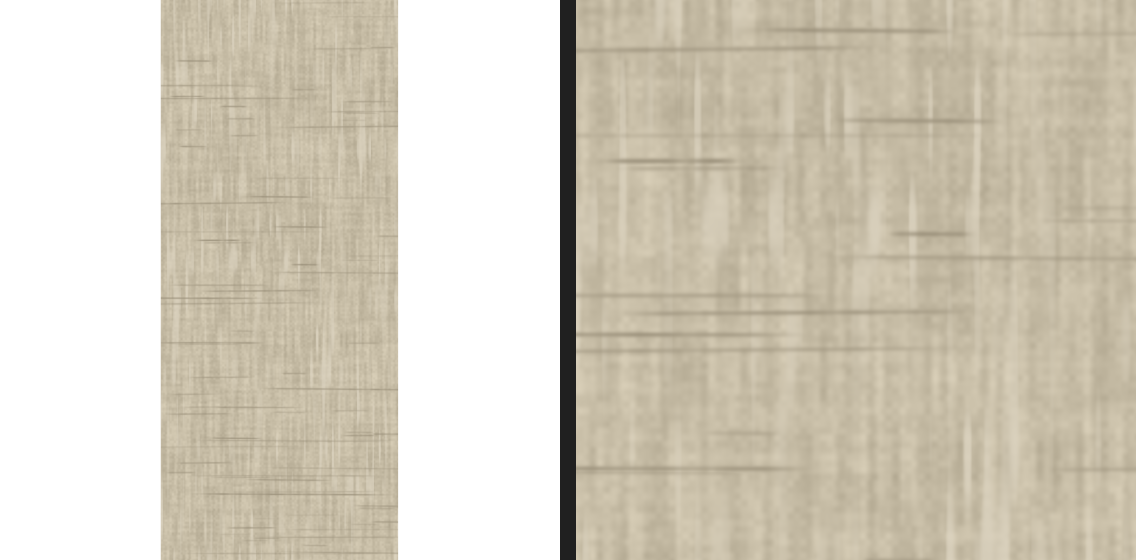
Left: the whole. Right: its middle third, enlarged.
Write a WebGL 1 fragment shader that draws this texture.

```glsl
precision highp float;
// A tall strip of beige linen weave with dark horizontal slubs on white.
uniform vec2 u_resolution;

const vec3 WHITE = vec3(1.0);
const vec3 LINEN = vec3(0.772, 0.733, 0.643);
const vec3 PALE_THREAD = vec3(0.865, 0.832, 0.758);
const vec3 DARK_SLUB = vec3(0.605, 0.565, 0.480);
const float STRIP_LEFT = 0.287;
const float STRIP_RIGHT = 0.711;
const int SLUB_COUNT = 84;

float hash(vec2 p) {
  vec3 q = fract(vec3(p.xyx) * vec3(0.1031, 0.1030, 0.0973));
  q += dot(q, q.yzx + 33.33);
  return fract((q.x + q.y) * q.z);
}

// Value noise with a whole number of cells per canvas, so it wraps.
float wrapNoise(vec2 uv, vec2 cells, float seed) {
  vec2 p = uv * cells;
  vec2 i = floor(p);
  vec2 f = smoothstep(0.0, 1.0, p - i);
  vec2 a = mod(i, cells) + seed;
  vec2 b = mod(i + 1.0, cells) + seed;
  return mix(mix(hash(a), hash(vec2(b.x, a.y)), f.x),
             mix(hash(vec2(a.x, b.y)), hash(b), f.x), f.y);
}

// Darkness of one thin, slightly tilted thread that fades at its ends.
float slub(vec2 uv, float id, float pixel) {
  float centre = mix(STRIP_LEFT, STRIP_RIGHT, hash(vec2(id, 11.0)));
  float height = hash(vec2(id, 23.0));
  float spread = hash(vec2(id, 37.0));
  float halfLength = mix(0.025, 0.2, spread * spread);
  float slope = (hash(vec2(id, 41.0)) - 0.5) * 0.022;
  float strength = mix(0.25, 0.85, hash(vec2(id, 53.0)));
  float dx = uv.x - centre;
  float dy = fract(uv.y - height - slope * dx + 0.5) - 0.5;
  float thickness = max(0.0017, 0.7 * pixel);
  float ends = 1.0 - smoothstep(0.6, 1.0, abs(dx) / halfLength);
  return strength * ends * exp(-dy * dy / (thickness * thickness));
}

float slubs(vec2 uv, float pixel) {
  float darkness = 0.0;
  for (int i = 0; i < SLUB_COUNT; i++) {
    darkness = max(darkness, slub(uv, float(i) + 1.0, pixel));
  }
  return darkness;
}

vec3 linen(vec2 uv, float pixel) {
  // Soft weave: upright threads, faint cross threads, grain and clouding.
  float warp = wrapNoise(uv, vec2(210.0, 18.0), 3.0) - 0.5;
  float weft = wrapNoise(uv, vec2(16.0, 170.0), 71.0) - 0.5;
  float grain = wrapNoise(uv, vec2(256.0), 131.0) - 0.5;
  float cloud = wrapNoise(uv, vec2(9.0, 7.0), 197.0) - 0.5;
  float shade = 0.085 * warp + 0.035 * weft + 0.045 * grain + 0.02 * cloud;
  vec3 color = LINEN + shade;

  // Brighter upright threads gathered in patches.
  float patches = smoothstep(0.15, 0.75, wrapNoise(uv, vec2(18.0, 11.0), 229.0));
  float thread = smoothstep(0.6, 0.95, wrapNoise(uv, vec2(180.0, 15.0), 307.0));
  color = mix(color, PALE_THREAD, 0.75 * thread * mix(0.3, 1.0, patches));

  // Dark threads, broken up a little along their length.
  float wear = mix(0.55, 1.0, wrapNoise(uv, vec2(70.0, 40.0), 401.0));
  return mix(color, DARK_SLUB, slubs(uv, pixel) * wear);
}

void main() {
  vec2 uv = gl_FragCoord.xy / u_resolution;
  float pixel = 1.0 / min(u_resolution.x, u_resolution.y);
  float soft = max(0.001, 0.6 * pixel);
  float strip = smoothstep(STRIP_LEFT - soft, STRIP_LEFT + soft, uv.x)
              * (1.0 - smoothstep(STRIP_RIGHT - soft, STRIP_RIGHT + soft, uv.x));
  gl_FragColor = vec4(mix(WHITE, linen(uv, pixel), strip), 1.0);
}
```
